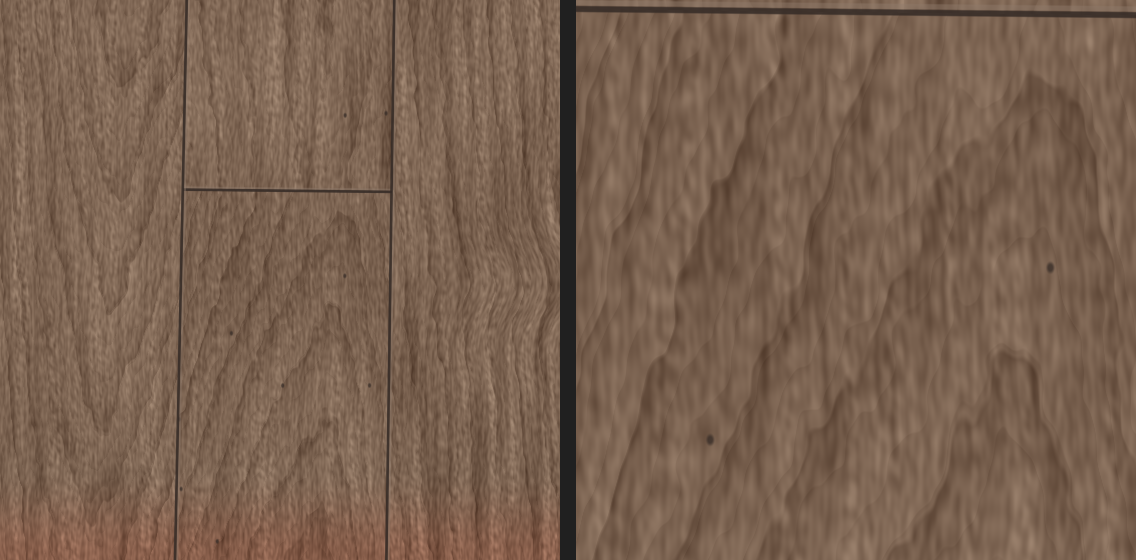
Left: the whole. Right: its middle third, enlarged.
Give the GLSL for this texture, as a WebGL 2 fragment shader.

```glsl
#version 300 es
precision highp float;
// Walnut floor planks: three leaning columns, the middle one split by a cross joint.
// Each plank gets nested growth rings (a sawtooth over a cathedral-shaped field),
// then stretched gradient noise adds streaks, fibres, flecks and pores.
uniform vec2 u_resolution;
out vec4 fragColor;

const vec3 DARK_WOOD = vec3(0.33, 0.24, 0.18);
const vec3 LIGHT_WOOD = vec3(0.61, 0.51, 0.43);
const vec3 GROOVE = vec3(0.21, 0.17, 0.15);
const vec3 BEVEL = vec3(0.56, 0.48, 0.42);
const vec3 RED_TINT = vec3(1.08, 0.93, 0.90);

vec2 hash2(vec2 p) {
  vec3 q = fract(vec3(p.xyx) * vec3(0.1031, 0.1030, 0.0973));
  q += dot(q, q.yzx + 33.33);
  return fract((q.xx + q.yz) * q.zy);
}

// Dot product of one lattice corner's unit gradient with the offset to it
float corner(vec2 cell, vec2 offset) {
  float angle = 6.2832 * hash2(cell).x;
  return dot(vec2(cos(angle), sin(angle)), offset);
}

float gradientNoise(vec2 p) {
  vec2 i = floor(p), f = p - i;
  vec2 w = f * f * f * (f * (f * 6.0 - 15.0) + 10.0);
  vec2 e = vec2(1.0, 0.0);
  float low = mix(corner(i, f), corner(i + e, f - e), w.x);
  float high = mix(corner(i + e.yx, f - e.yx), corner(i + e.xx, f - e.xx), w.x);
  return mix(low, high, w.y);
}

// Field whose level lines are nested arches; direction +1 opens up, -1 opens down
float cathedral(vec2 p, float axis, float direction, float slope, float curve) {
  float dx = p.x - axis;
  float arm = sqrt(dx * dx + 0.0001) - 0.01;
  return direction * p.y - slope * arm - curve * dx * dx;
}

// Dark at the sharp ring edge, fading inward until the next edge
float ringShade(float rings) {
  float s = fract(rings);
  return exp(-3.8 * s) * smoothstep(0.0, 0.05, s);
}

// Main rings with wavering, scalloped edges and a fainter finer set
float ringFigure(vec2 p, float rings) {
  float waver = 0.32 * gradientNoise(p * vec2(9.0, 5.0));
  float scallop = 0.22 * gradientNoise(p * vec2(42.0, 20.0))
                + 0.08 * gradientNoise(p * vec2(90.0, 50.0));
  float r = rings + waver + scallop;
  return 0.75 * ringShade(r) + 0.3 * ringShade(r * 2.7 + 0.4);
}

// Long streaks, fine fibres, slanted flecks and short pores
float grain(vec2 p, float streakiness) {
  float streak = gradientNoise(p * vec2(38.0, 1.8)) + 0.7 * gradientNoise(p * vec2(85.0, 4.0));
  float fibre = gradientNoise(p * vec2(150.0, 11.0));
  float fleck = gradientNoise(vec2(p.x * 140.0 + p.y * 45.0, p.y * 85.0));
  float pore = gradientNoise(p * vec2(230.0, 60.0));
  float fleckMask = smoothstep(-0.1, 0.35, streak);
  return streakiness * streak + 0.24 * fibre + 0.36 * fleck * fleckMask + 0.34 * pore;
}

// Small dark pin holes scattered over a grid
float pinHoles(vec2 p, float px) {
  vec2 cell = floor(p * 11.0);
  vec2 spot = (cell + 0.2 + 0.6 * hash2(cell + 5.0)) / 11.0;
  float present = step(0.86, hash2(cell + 71.0).y);
  return present * (1.0 - smoothstep(0.001, 0.0025 + px, length((p - spot) * vec2(1.0, 0.7))));
}

// Dark groove with a pale bevel on its positive side
vec3 addJoint(vec3 color, float d, float px) {
  float bevel = 1.0 - smoothstep(0.001, 0.0016 + px, abs(d - 0.0036));
  float groove = 1.0 - smoothstep(0.0012, 0.0018 + px, abs(d));
  return mix(mix(color, BEVEL, 0.45 * bevel), GROOVE, 0.88 * groove);
}

void main() {
  vec2 p = gl_FragCoord.xy / u_resolution;
  float px = 1.0 / min(u_resolution.x, u_resolution.y);

  // Signed distances to the joints
  float leftJoint = p.x - (0.3125 + 0.021 * p.y);
  float rightJoint = p.x - (0.690 + 0.014 * p.y);
  float crossJoint = p.y - (0.665 - 0.011 * p.x);

  // Ring field, tone and streak strength of the plank under this point
  float rings, tone = 0.70, streakiness = 0.20, seed = 3.0;
  vec2 q = p;
  if (leftJoint < 0.0) {
    rings = (cathedral(p, 0.16 + 0.075 * p.y, 1.0, 2.0, 13.0) - 0.04) / 0.2;
  } else if (rightJoint > 0.0) {
    float bend = exp(-pow((p.y - 0.46) / 0.09, 2.0));
    q.x -= 0.035 * bend * smoothstep(0.74, 0.92, p.x) * (p.y - 0.40) / 0.09;
    rings = cathedral(q, 1.05, 1.0, 12.0, 0.0) / 0.55;
    tone = 0.66; streakiness = 0.34; seed = 17.0;
  } else if (crossJoint > 0.0) {
    rings = (cathedral(p, 0.58, 1.0, 10.0, 0.0) - 0.25) / 0.7;
    tone = 0.69; streakiness = 0.26; seed = 29.0;
  } else {
    float axis = 0.567 + 0.078 * p.y;
    q.x = axis + (p.x - axis) * (p.x > axis ? 1.8 : 1.0);
    rings = (cathedral(q, axis, -1.0, 1.4, 6.0) + 0.65) / 0.19;
    q.x = p.x; tone = 0.68; seed = 43.0;
  }

  // Wood tone from rings, grain and broad mottling
  q.x += 0.012 * gradientNoise(p * vec2(5.0, 4.0) + seed);
  float value = tone - 0.46 * ringFigure(q + seed, rings) + grain(q + seed, streakiness);
  value += 0.16 * gradientNoise(p * vec2(6.0, 3.0) + seed);
  vec3 color = mix(DARK_WOOD, LIGHT_WOOD, clamp(value, -0.05, 1.1));

  // Warm lower edge, pin holes and joints
  color *= mix(vec3(1.0), RED_TINT, 1.0 - smoothstep(0.0, 0.16, p.y));
  bool middle = leftJoint > 0.0 && rightJoint < 0.0;
  if (middle) {
    color = mix(color, GROOVE, 0.75 * pinHoles(p, px));
    color = addJoint(color, crossJoint, px);
  }
  color = addJoint(color, leftJoint, px);
  color = addJoint(color, rightJoint, px);
  fragColor = vec4(color, 1.0);
}
```
